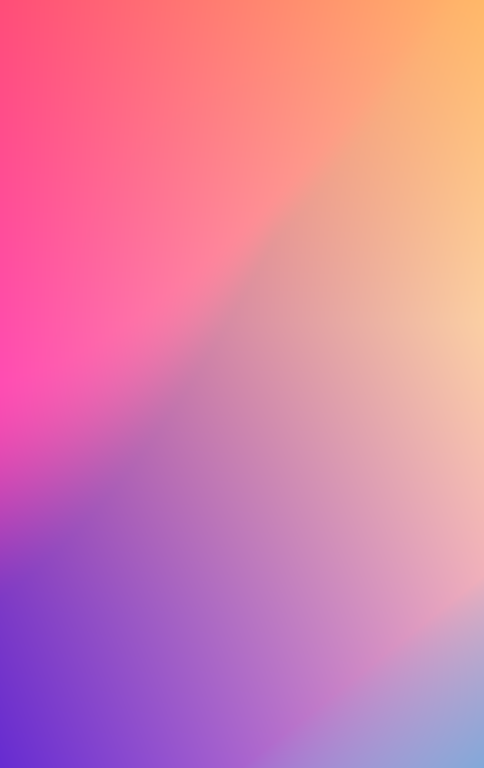
A WebGL 1 fragment shader for this background:

```glsl
precision highp float;
// Soft diagonal gradient: pink and amber above, violet and mauve below, a blue corner.

uniform vec2 u_resolution;

// Linear ramp from 0 to 1 between two edges
float ramp(float from, float to, float x) {
  return clamp((x - from) / (to - from), 0.0, 1.0);
}

// Three-stop vertical gradient with its middle stop at a given depth
vec3 threeStops(vec3 top, vec3 middle, vec3 bottom, float stop, float depth) {
  vec3 upper = mix(top, middle, ramp(0.0, stop, depth));
  return mix(upper, bottom, ramp(stop, 1.0, depth));
}

// Amber to peach to rose along the right side
vec3 rightSide(float depth) {
  vec3 amber = vec3(1.0, 0.72, 0.41);
  vec3 peach = vec3(0.985, 0.81, 0.64);
  vec3 rose = vec3(0.91, 0.60, 0.80);
  return threeStops(amber, peach, rose, 0.42, depth);
}

// Coral to hot pink along the upper left side
vec3 warmSide(float depth) {
  vec3 coral = vec3(1.0, 0.30, 0.47);
  vec3 hotPink = vec3(1.0, 0.30, 0.70);
  return mix(coral, hotPink, ramp(0.0, 0.5, depth));
}

// Dusty rose to violet along the lower left side
vec3 coolSide(float depth) {
  vec3 dustyRose = vec3(0.98, 0.41, 0.49);
  vec3 violet = vec3(0.48, 0.22, 0.78);
  vec3 indigo = vec3(0.40, 0.17, 0.82);
  return threeStops(dustyRose, violet, indigo, 0.8, depth);
}

// Curved fold, wide at the left and closing toward the upper right
float foldMask(float x, float depth) {
  float start = 0.50 - 0.20 * x - 0.40 * x * x;
  float end = 0.78 - 0.45 * x - 0.65 * x * x;
  float t = ramp(start, max(end, start + 0.06), depth);
  return mix(t, smoothstep(0.0, 1.0, t), 0.5);
}

// Straight slanted fade into the lower right corner
float cornerMask(float x, float depth) {
  return pow(ramp(0.0, 0.25, depth + 0.5 * x - 1.25), 0.8);
}

void main() {
  vec2 uv = gl_FragCoord.xy / u_resolution;
  float depth = 1.0 - uv.y;
  vec3 cornerBlue = vec3(0.51, 0.66, 0.85);

  vec3 leftSide = mix(warmSide(depth), coolSide(depth), foldMask(uv.x, depth));
  vec3 color = mix(leftSide, rightSide(depth), uv.x);
  color = mix(color, cornerBlue, cornerMask(uv.x, depth));
  gl_FragColor = vec4(color, 1.0);
}
```
